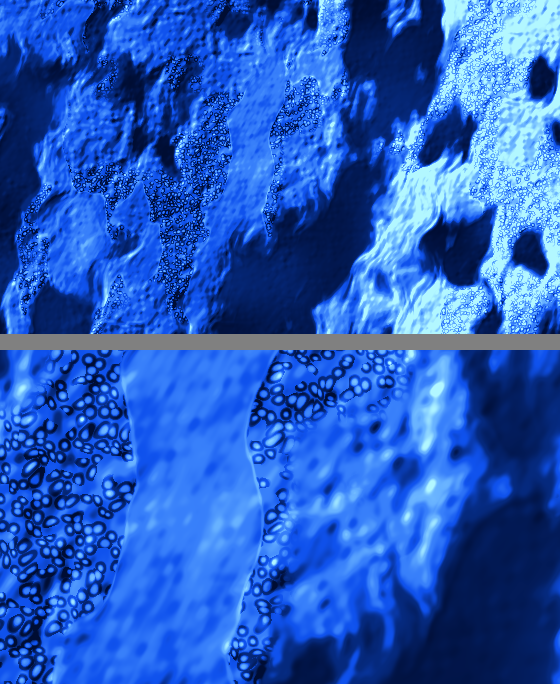
Top, the full canvas; bottom, a detail of the centre.
Give the GLSL for this texture, as a WebGL 2 fragment shader.

```glsl
#version 300 es
precision highp float;
// Backlit blue ice: soft dark hollows, lumpy relief and sharp-edged patches of grainy frost.

uniform vec2 u_resolution;
out vec4 fragColor;

const vec3 ABYSS = vec3(0.00, 0.05, 0.20);
const vec3 NAVY  = vec3(0.02, 0.16, 0.49);
const vec3 BLUE  = vec3(0.06, 0.32, 0.93);
const vec3 AZURE = vec3(0.22, 0.50, 0.98);
const vec3 SKY   = vec3(0.41, 0.70, 1.00);
const vec3 GLARE = vec3(0.70, 0.97, 1.00);

const float LEAN = 0.22;                    // sideways drift of features with height
const vec2  STRETCH = vec2(10.5, 5.6);      // hollows are taller than wide
const vec2  HOLLOW_RANGE = vec2(0.33, 0.52);
const vec2  LIGHT_STEP = vec2(-0.0032, 0.0026);
const float RELIEF = 2.5;
const float LUMP_FREQ = 36.0;
const float GRAIN_FREQ = 82.0;
const float FROST_LEVEL = 0.47;
const float FLOOR_GLOW = 0.17;              // faint haze inside the hollows
const float EXPOSURE_LEFT = 0.45;
const float EXPOSURE_RIGHT = 0.92;

float hash(vec2 p) {
    return fract(sin(dot(p, vec2(127.1, 311.7))) * 43758.5);
}

vec2 hash2(vec2 p) {
    return vec2(hash(p), hash(p + 57.3));
}

float noise(vec2 p) {
    vec2 i = floor(p), f = fract(p);
    f = f * f * f * (f * (f * 6.0 - 15.0) + 10.0);
    return mix(mix(hash(i), hash(i + vec2(1, 0)), f.x),
               mix(hash(i + vec2(0, 1)), hash(i + vec2(1, 1)), f.x), f.y);
}

float fbm(vec2 p) {
    float sum = 0.0, amp = 0.54;
    for (int i = 0; i < 4; i++) {
        sum += amp * noise(p);
        p = mat2(1.6, 1.2, -1.2, 1.6) * p + 17.3;
        amp *= 0.46;
    }
    return sum;
}

float blob(vec2 p, vec2 centre, vec2 radius) {
    vec2 d = (p - centre) / radius;
    return exp(-dot(d, d));
}

vec2 iceSpace(vec2 p) {
    vec2 warp = vec2(noise(p * 11.0), noise(p * 11.0 + 40.0)) - 0.5;
    return (vec2(p.x - LEAN * p.y, p.y) + 0.05 * warp) * STRETCH;
}

// Broad masses: a thick central ridge, a deep basin below it and a dark cleft.
float broadMass(vec2 p) {
    return 0.16 * blob(p, vec2(0.68, 0.66), vec2(0.28, 0.42))
         + 0.07 * blob(p, vec2(1.50, 0.70), vec2(0.22, 0.45))
         - 0.26 * blob(p, vec2(0.96, 0.12), vec2(0.25, 0.24))
         - 0.26 * blob(p, vec2(1.19, 0.82), vec2(0.07, 0.22))
         - 0.05 * (1.0 - smoothstep(0.0, 0.4, p.x));
}

float thickness(vec2 p) {
    return fbm(iceSpace(p) + 4.7) + broadMass(p);
}

float frostField(vec2 p) {
    return fbm(iceSpace(p) * 0.6 + 31.0) + 0.8 * broadMass(p)
         - 0.16 * blob(p, vec2(1.02, 0.45), vec2(0.14, 0.3));
}

float surfaceHeight(vec2 p, float rough) {
    float body = 0.8 * smoothstep(0.30, 0.64, thickness(p));
    float lumps = 0.34 * noise(p * LUMP_FREQ + 2.0 * noise(p * 15.0))
                + 0.24 * noise(mat2(0.8, 0.6, -0.6, 0.8) * p * LUMP_FREQ * 2.1 + 9.0);
    return body + lumps * rough;
}

// Bubble-like grains: x is the dark ring, y the bright core.
vec2 grains(vec2 p) {
    p = p * GRAIN_FREQ + 0.8 * noise(p * 45.0);
    vec2 cell = floor(p);
    float nearest = 9.0, id = 0.0;
    for (int k = 0; k < 9; k++) {
        vec2 c = cell + vec2(k % 3 - 1, k / 3 - 1);
        float d = length(c + 0.1 + 0.8 * hash2(c) - p);
        if (d < nearest) { nearest = d; id = hash(c + 7.0); }
    }
    float size = mix(0.26, 0.50, id);
    float ring = 1.0 - smoothstep(0.05, 0.24, abs(nearest - size));
    float core = 1.0 - smoothstep(0.08, size, nearest);
    return vec2(ring, core) * step(0.2, id);
}

vec3 ramp(float t) {
    vec3 c = mix(mix(ABYSS, NAVY, smoothstep(0.0, 0.2, t)), BLUE, smoothstep(0.2, 0.4, t));
    c = mix(mix(c, AZURE, smoothstep(0.4, 0.6, t)), SKY, smoothstep(0.6, 0.8, t));
    return mix(c, GLARE, smoothstep(0.8, 1.0, t));
}

void main() {
    vec2 p = gl_FragCoord.xy / u_resolution.y;
    float cover = smoothstep(HOLLOW_RANGE.x, HOLLOW_RANGE.y, thickness(p));
    // Frost patches, with grains gathered near their crisp borders
    float border = frostField(p) - FROST_LEVEL;
    float frost = smoothstep(-0.006, 0.006, border) * smoothstep(0.4, 0.8, cover);
    float gather = smoothstep(0.36, 0.66, noise(p * 9.0 + 60.0) + 0.2 - 0.9 * max(border, 0.0));
    float offset = (border + 0.008) / 0.010;
    float rim = exp(-offset * offset) * cover * gather;
    // Side light on the relief
    float rough = mix(0.4, 1.0, smoothstep(-0.08, 0.02, border));
    float slope = surfaceHeight(p, rough) - surfaceHeight(p + LIGHT_STEP, rough);
    float glow = mix(EXPOSURE_LEFT, EXPOSURE_RIGHT, smoothstep(0.65, 1.35, p.x));
    float tone = cover * (glow + 0.26 * (noise(p * 8.0 + 20.0) - 0.5));
    tone += RELIEF * slope * mix(0.15, 1.0, cover) + 0.16 * rim;
    tone += (1.0 - cover) * FLOOR_GLOW * noise(p * 6.0 + 80.0);
    // Silky streaks on bare ice
    vec2 streak = vec2(p.x - 0.5 * p.y, p.y) * vec2(70.0, 22.0);
    float silk = 0.6 * noise(streak) + 0.4 * noise(streak * 2.1 + 5.0) - 0.45;
    tone += (1.0 - frost) * cover * 0.26 * silk;
    vec2 grain = grains(p);
    tone += frost * gather * (0.24 * grain.y - 0.30 * grain.x);
    fragColor = vec4(ramp(clamp(tone, 0.0, 1.0)), 1.0);
}
```
